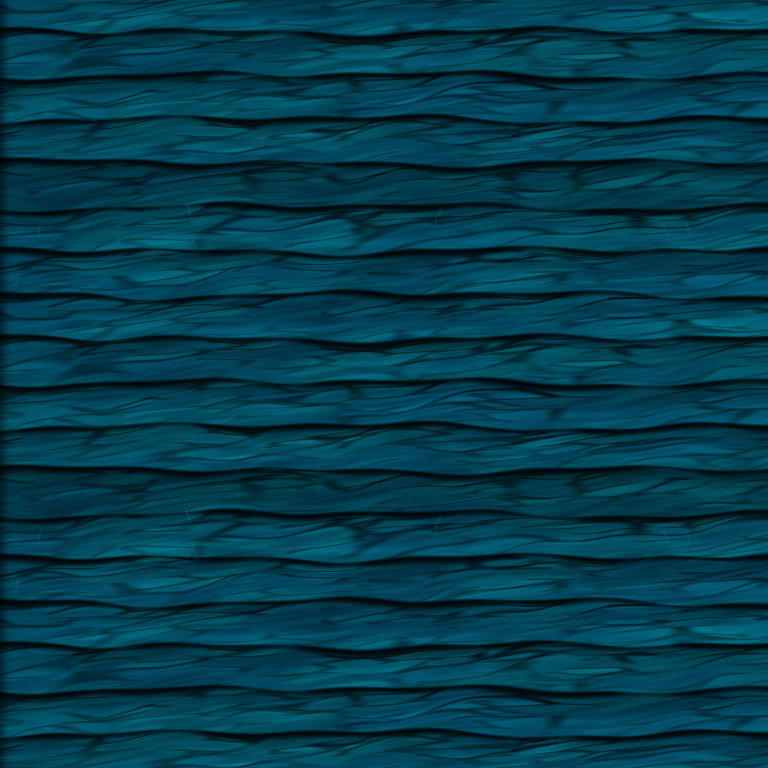
Write a three.js fragment shader that draws this texture.

```glsl
varying vec2 vUv;

const float ROWS = 17.5;        // strands up the canvas
const float ROW_OFFSET = 0.23;  // part of a strand cut off at the bottom
const float PERIOD = 7.0;       // strands before the pattern repeats
const float DARK_ROW = 6.0;     // the dimmer strand in each period
const float PLY_SLANT = 2.3;    // rise of the twist, in rows per canvas width
const float FIBRE_SLANT = 1.5;
const float HAIR_COUNT = 8.0;
const vec3 BLUE = vec3(0.010, 0.298, 0.405);
const vec3 TEAL = vec3(0.010, 0.322, 0.388);
const vec3 GAP = vec3(0.006, 0.035, 0.045);
const vec3 HAIR = vec3(0.03, 0.45, 0.52);

float hash(vec2 p) {
  return fract(sin(dot(p, vec2(127.1, 311.7))) * 43758.5453);
}

// Cellular noise: x = distance to the cell border, y = smoothed cell tone
vec2 cells(vec2 p) {
  vec2 base = floor(p);
  float nearest = 8.0, second = 8.0, tone = 0.0, total = 0.0;
  for (int j = -1; j <= 1; j++) {
    for (int i = -1; i <= 1; i++) {
      vec2 cell = base + vec2(float(i), float(j));
      vec2 jitter = vec2(hash(cell), hash(cell + 41.3));
      vec2 delta = cell + jitter - p;
      float d = dot(delta, delta);
      float weight = exp(-6.0 * d);
      tone += weight * hash(cell + 87.9);
      total += weight;
      second = min(second, max(nearest, d));
      nearest = min(nearest, d);
    }
  }
  return vec2(sqrt(second) - sqrt(nearest), tone / total);
}

// Height of the wavy border below a strand
float border(float x, float row) {
  float phase = 6.2832 * hash(vec2(mod(row, PERIOD), 3.0));
  return row + 0.045 * sin(8.0 * x + phase)
             + 0.055 * sin(17.0 * x + 2.3 * phase)
             + 0.035 * sin(37.0 * x + 5.1 * phase);
}

// Swelling of the gap along a border, from 0 to 1
float gapSwell(float x, float row) {
  float phase = 6.2832 * hash(vec2(mod(row, PERIOD), 9.0));
  return 0.5 + 0.22 * sin(11.0 * x + phase) + 0.16 * sin(26.0 * x + 3.7 * phase)
             + 0.12 * sin(53.0 * x + 7.3 * phase);
}

// Brightness left by the gap at a distance from its border
float gapLight(float x, float row, float dist, float softness) {
  float swell = gapSwell(x, row);
  float width = mix(0.05, 0.15, swell);
  float depth = mix(0.5, 1.0, smoothstep(0.1, 0.55, swell));
  return 1.0 - depth * (1.0 - smoothstep(0.05, softness, dist / width));
}

void main() {
  float x = vUv.x;
  float y = vUv.y * ROWS + ROW_OFFSET;

  // Find the strand and the place within it
  float row = floor(y);
  if (y < border(x, row)) row -= 1.0;
  else if (y > border(x, row + 1.0)) row += 1.0;
  float below = y - border(x, row);
  float above = border(x, row + 1.0) - y;
  float t = below / (below + above);
  float id = mod(row, PERIOD);
  vec2 seed = vec2(19.7, 13.3) * id;

  // Twisted plies and fibres, stretched along the strand
  float bend = 0.09 * sin(21.0 * x + 4.0 * id) + 0.04 * sin(47.0 * x + 2.0 * id);
  float lift = t - PLY_SLANT * x + bend;
  float grain = t - FIBRE_SLANT * x + 0.5 * bend;
  vec2 ply = cells(vec2(5.5 * x, 2.6 * lift) + seed);
  vec2 wisp = cells(vec2(9.0 * x, 5.0 * grain) + seed + 31.0);
  float fine = cells(vec2(15.0 * x, 9.0 * grain) + seed + 57.0).y;
  float thread = cells(vec2(24.0 * x, 17.0 * (t - 2.6 * x)) + seed + 91.0).y;

  // Rounded shading: full low on the strand, dim under the next one
  float light = mix(0.78, 1.03, smoothstep(0.0, 0.7, 1.0 - t));
  light += 0.16 * (ply.y - 0.5) + 0.30 * (wisp.y - 0.5);
  light += 0.30 * (fine - 0.5) + 0.22 * (thread - 0.5);

  // Broken dark creases between plies and between wisps
  float plyCrease = 1.0 - smoothstep(0.0, 0.20, ply.x);
  plyCrease *= smoothstep(0.35, 0.65, wisp.y) * mix(0.25, 0.70, t);
  float wispCrease = 1.0 - smoothstep(0.0, 0.28, wisp.x);
  wispCrease *= smoothstep(0.42, 0.70, fine) * mix(0.20, 0.62, t);
  light *= (1.0 - plyCrease) * (1.0 - wispCrease);
  light *= 0.98 + 0.06 * hash(vec2(id, 21.0));
  if (id == DARK_ROW) light *= 0.84;

  float hue = smoothstep(0.2, 0.8, 0.5 * (ply.y + fine));
  vec3 color = mix(BLUE, TEAL, hue) * max(light, 0.1);

  // Dark gaps, softer beneath a border than above it
  float lower = gapLight(x, row, below, 0.75);
  float upper = gapLight(x, row + 1.0, above, 1.5);
  color = mix(GAP, color, lower * upper);

  // Stray hairs, gathered in one band of each period
  float hairs = 0.0;
  for (float i = 0.0; i < HAIR_COUNT; i++) {
    vec2 center = vec2(hash(vec2(i, 5.0)), 4.2 + 2.0 * hash(vec2(i, 8.0)));
    vec2 d = vec2(x - center.x, (mod(y, PERIOD) - center.y) / ROWS);
    d.x += 0.003 * sin(190.0 * d.y + i);
    float strand = 1.0 - smoothstep(0.0004, 0.0018, abs(d.x));
    hairs = max(hairs, strand * (1.0 - smoothstep(0.004, 0.014, abs(d.y))));
  }
  color = mix(color, HAIR, 0.35 * hairs);

  // Shadow along the left side
  color *= mix(0.4, 1.0, smoothstep(-0.006, 0.016, x));

  gl_FragColor = vec4(color, 1.0);
}
```
